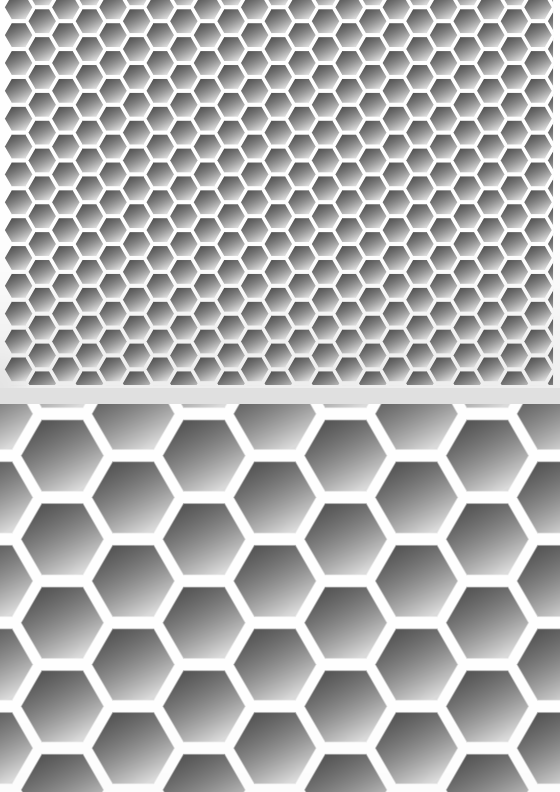
Top: the whole. Bottom: its middle third, enlarged.
Write a Shadertoy shader that draws this pattern.

```glsl
// Honeycomb mesh of shaded grey hexagonal openings on a white sheet.

// Lengths are fractions of the canvas width, measured from the top left.
#define COLUMN_STEP 0.04216
#define ROW_STEP 0.04974
#define FIRST_CENTRE vec2(0.0332, 0.0130)
#define APOTHEM 0.0212
#define MESH_LIMIT vec2(0.9876, 0.6875)
#define EDGE_SOFTNESS 0.0007
#define LIGHT_DIRECTION vec2(0.46, 0.888)
#define SHEET_TOP 0.995
#define SHEET_BOTTOM 0.935

// Signed distance to a hexagon with flat top and bottom.
float hexagonDistance(vec2 p, float apothem) {
    p = abs(p);
    return max(p.y, dot(p, vec2(0.8660254, 0.5))) - apothem;
}

// Offset from the nearest opening in the even (0) or odd (1) columns.
vec2 openingOffset(vec2 p, float parity) {
    vec2 period = vec2(2.0 * COLUMN_STEP, ROW_STEP);
    vec2 q = p - FIRST_CENTRE - 0.5 * parity * period;
    vec2 cell = floor(q / period + 0.5);
    cell.x = max(cell.x, 0.0); // leaves the left margin bare
    return q - cell * period;
}

// Grey ramp inside an opening, dark at upper left and pale at lower right.
float openingShade(vec2 offset) {
    float s = clamp(dot(offset, LIGHT_DIRECTION) / (1.06 * APOTHEM), -1.0, 1.0);
    return 0.55 + s * (0.26 + 0.05 * s);
}

// Sheet brightness, falling off towards the bottom and the lower left corner.
float sheetShade(vec2 p) {
    float falloff = smoothstep(0.40, 0.69, p.y);
    float corner = smoothstep(0.10, 0.0, length((p - vec2(0.0, 0.69)) * vec2(1.5, 1.0)));
    return mix(SHEET_TOP, SHEET_BOTTOM, falloff) - 0.04 * corner;
}

void mainImage(out vec4 fragColor, in vec2 fragCoord) {
    vec2 p = vec2(fragCoord.x, iResolution.y - fragCoord.y) / iResolution.x;
    float blur = max(EDGE_SOFTNESS, 0.6 / iResolution.x);

    // Closest opening of the two staggered sets of columns
    vec2 even = openingOffset(p, 0.0);
    vec2 odd = openingOffset(p, 1.0);
    float evenDistance = hexagonDistance(even, APOTHEM);
    float oddDistance = hexagonDistance(odd, APOTHEM);
    vec2 offset = evenDistance < oddDistance ? even : odd;
    float d = min(evenDistance, oddDistance);

    // Cut the mesh at its right and bottom borders
    vec2 beyond = p - MESH_LIMIT;
    d = max(d, max(beyond.x, beyond.y));

    float coverage = 1.0 - smoothstep(-blur, blur, d);
    float grey = mix(sheetShade(p), openingShade(offset), coverage);
    fragColor = vec4(vec3(grey), 1.0);
}
```
